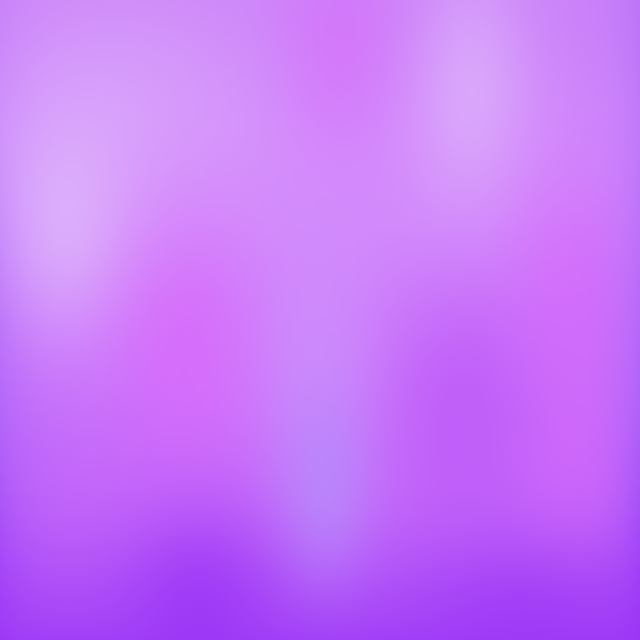
Reproduce this background procedurally as a WebGL 2 fragment shader.

```glsl
#version 300 es
precision highp float;
// Soft violet mesh gradient: tall blurred glows over a vertical fade, with darker rims.

#define LILAC vec3(0.87, 0.71, 0.985)
#define ORCHID vec3(0.845, 0.42, 0.985)
#define PURPLE vec3(0.75, 0.36, 0.975)
#define PERIWINKLE vec3(0.72, 0.54, 0.985)
#define INDIGO vec3(0.60, 0.20, 0.965)
#define SIDE_RIM 0.045
#define FLOOR_RIM 0.05

uniform vec2 u_resolution;
out vec4 outColor;

// Elliptical Gaussian weight around a center
float glow(vec2 p, vec2 center, vec2 radius) {
  vec2 d = (p - center) / radius;
  return exp(-dot(d, d));
}

// Vertical fade from deep violet at the floor to light mauve
vec3 verticalFade(float y) {
  vec3 c = mix(vec3(0.68, 0.31, 0.97), vec3(0.77, 0.41, 0.98), smoothstep(0.0, 0.27, y));
  c = mix(c, vec3(0.825, 0.54, 0.985), smoothstep(0.22, 0.68, y));
  return mix(c, vec3(0.80, 0.51, 0.975), smoothstep(0.75, 1.0, y));
}

void main() {
  vec2 p = gl_FragCoord.xy / u_resolution;
  vec3 color = verticalFade(p.y);

  // Pale lights of the upper half
  color = mix(color, LILAC, 0.45 * glow(p, vec2(0.19, 0.84), vec2(0.24, 0.20)));
  color = mix(color, LILAC, 0.85 * glow(p, vec2(0.10, 0.66), vec2(0.11, 0.17)));
  color = mix(color, LILAC, 0.68 * glow(p, vec2(0.735, 0.86), vec2(0.095, 0.20)));

  // Warm pink columns
  color = mix(color, ORCHID, 0.50 * glow(p, vec2(0.53, 0.93), vec2(0.09, 0.17)));
  color = mix(color, ORCHID, 0.85 * glow(p, vec2(0.30, 0.45), vec2(0.12, 0.19)));
  color = mix(color, ORCHID, 0.80 * glow(p, vec2(0.90, 0.53), vec2(0.11, 0.19)));
  color = mix(color, ORCHID, 0.70 * glow(p, vec2(0.91, 0.29), vec2(0.10, 0.16)));

  // Cool central column and the purple well beside it
  color = mix(color, PURPLE, 0.85 * glow(p, vec2(0.72, 0.36), vec2(0.13, 0.20)));
  color = mix(color, vec3(0.81, 0.56, 0.985), 0.75 * glow(p, vec2(0.49, 0.44), vec2(0.10, 0.20)));
  color = mix(color, PERIWINKLE, 0.80 * glow(p, vec2(0.505, 0.24), vec2(0.075, 0.15)));

  // Deep pools near the floor
  color = mix(color, INDIGO, 0.70 * glow(p, vec2(0.31, 0.05), vec2(0.12, 0.15)));
  color = mix(color, INDIGO, 0.55 * glow(p, vec2(0.82, 0.03), vec2(0.18, 0.13)));

  // Rims darken downward
  float lower = 1.0 - smoothstep(0.15, 0.85, p.y);
  float left = exp(-p.x / SIDE_RIM) * mix(0.12, 0.60, lower);
  float right = exp(-(1.0 - p.x) / SIDE_RIM) * mix(0.35, 0.75, lower);
  float ground = exp(-p.y / FLOOR_RIM) * 0.55;
  vec3 rimColor = mix(vec3(0.62, 0.36, 0.975), INDIGO, 1.0 - smoothstep(0.0, 0.4, p.y));
  color = mix(color, rimColor, max(left, right));
  color = mix(color, INDIGO, ground);

  outColor = vec4(color, 1.0);
}
```
